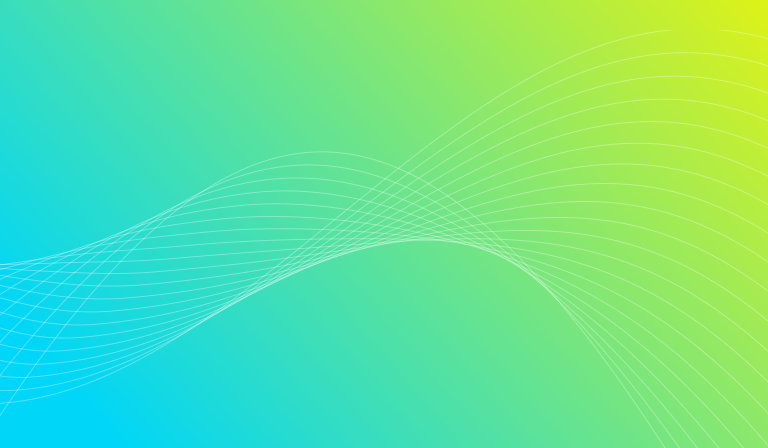
Give the GLSL for this background, as a Shadertoy shader.

```glsl
const float PI = 3.14159265;
const int STRANDS = 20;
const vec3 CYAN = vec3(0.0, 0.84, 0.97);
const vec3 LIME = vec3(0.87, 0.95, 0.09);

// Diagonal blend from the lower left to the upper right corner
vec3 diagonalGradient(vec2 uv, vec3 low, vec3 high) {
    float along = dot(uv, vec2(0.665, 0.335));
    return mix(low, high, clamp((along - 0.105) / 0.895, 0.0, 1.0));
}

// Single arch with nearly straight flanks
float archHeight(float x) {
    float q = (x - 0.419) / 0.586;
    return 0.661 - 2.567 * (sqrt(1.0 + q * q) - 1.0);
}

// Long swell: trough at the left, crest at the right
float swellHeight(float x) {
    float angle = PI * (x + 0.013) / 0.908;
    float rise = min(x, 0.0);
    return 0.517 - 0.4185 * cos(angle) + 0.008 * sin(2.0 * angle) + 2.5 * rise * rise;
}

// Height of a strand that blends arch (0) into swell (1).
// Paired points are offset sideways, so the strands form envelopes.
float strandHeight(float x, float blend) {
    const float turn = 0.247;
    const float offset = 0.415;
    float c = x - turn + offset * blend;
    float v = 2.0 * c / (1.0 + sqrt(1.0 + 4.0 * blend * max(c, 0.0)));
    float bend = max(v, 0.0);
    float archX = turn + v;
    float swellX = archX - offset + bend * bend;
    return mix(archHeight(archX), swellHeight(swellX), blend);
}

// Smooth coverage of one thin strand, corrected for its slope
float strandCoverage(vec2 uv, float blend, float aspect, float pixel, float halfWidth) {
    const float stepX = 0.002;
    float height = strandHeight(uv.x, blend);
    float slope = (strandHeight(uv.x + stepX, blend) - height) / (stepX * aspect);
    float dist = abs(uv.y - height) / sqrt(1.0 + slope * slope);
    return clamp(0.5 + (halfWidth - dist) / pixel, 0.0, 1.0);
}

void mainImage(out vec4 fragColor, in vec2 fragCoord) {
    vec2 uv = fragCoord / iResolution.xy;
    float aspect = iResolution.x / iResolution.y;
    float pixel = 1.0 / iResolution.y;
    vec3 color = diagonalGradient(uv, CYAN, LIME);

    // Strands end at a ceiling just below the top edge
    float ceiling = 1.0 - smoothstep(0.933 - 0.5 * pixel, 0.933 + 0.5 * pixel, uv.y);
    for (int i = 0; i < STRANDS; i++) {
        float blend = float(i) / float(STRANDS - 1);
        float cover = strandCoverage(uv, blend, aspect, pixel, 0.001);
        color = mix(color, vec3(1.0), 0.34 * cover * ceiling);
    }
    fragColor = vec4(color, 1.0);
}
```
